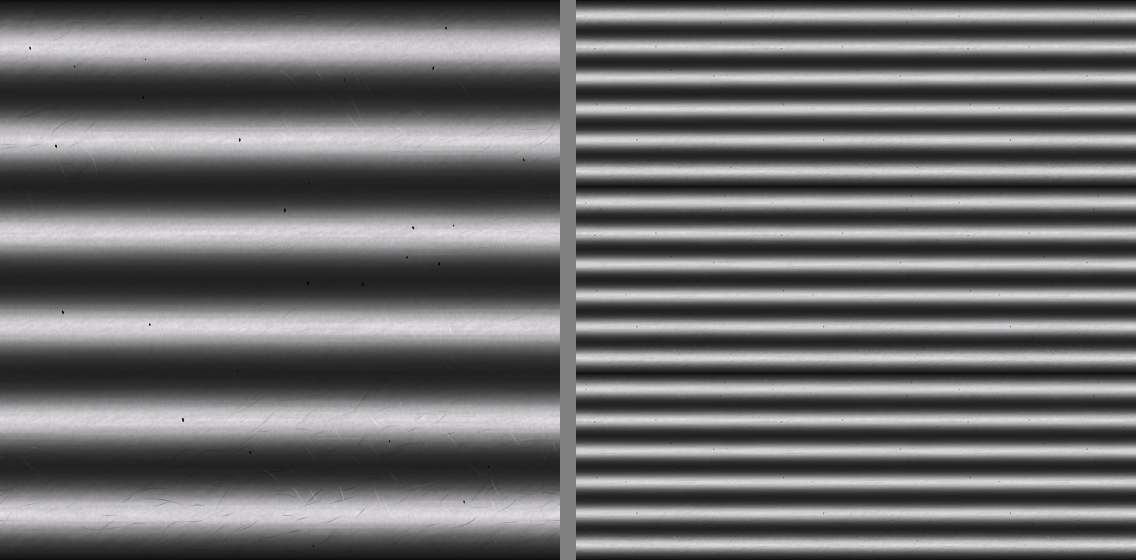
Left: one tile. Right: repeated 3 by 3.
Reproduce this texture procedurally as a three.js fragment shader.

```glsl
varying vec2 vUv;

#define ROWS 6.0
#define HIGHLIGHT_SPREAD 0.235
#define WAVINESS 0.035
#define GRAIN 0.10
#define DARK_SCRATCHES 0.30
#define BRIGHT_SCRATCHES 0.30
#define SCRATCH_WIDTH 0.0017
#define SPECK_RADIUS 0.0030
#define VALLEY_COLOR vec3(0.118, 0.120, 0.121)
#define PEAK_COLOR vec3(0.835, 0.825, 0.835)
#define TAU 6.28318

vec4 hash4(vec2 p) {
  vec4 q = fract(p.xyxy * vec4(0.1031, 0.1030, 0.0973, 0.1099));
  q += dot(q, q.wzxy + 33.33);
  return fract((q.xxyz + q.yzzw) * q.zywx);
}

// Value noise that wraps after the given number of cells
float tiledNoise(vec2 p, vec2 period) {
  vec2 cell = floor(p);
  vec2 f = fract(p);
  f = f * f * (3.0 - 2.0 * f);
  vec2 lo = mod(cell, period);
  vec2 hi = mod(cell + 1.0, period);
  float bottom = mix(hash4(lo).x, hash4(vec2(hi.x, lo.y)).x, f.x);
  float top = mix(hash4(vec2(lo.x, hi.y)).x, hash4(hi).x, f.x);
  return mix(bottom, top, f.y);
}

// Scattered curved strokes, at most one per cell; reach is half a length in cells
float strokes(vec2 uv, float cells, float angle, float spread,
              float reach, float width, float density, float seed) {
  vec2 p = uv * cells;
  float ink = 0.0;
  for (int j = -1; j <= 1; j++) {
    for (int i = -1; i <= 1; i++) {
      vec2 cell = floor(p) + vec2(float(i), float(j));
      vec2 id = mod(cell, cells) + seed;
      vec4 place = hash4(id);
      vec4 shape = hash4(id + 71.0);
      float a = angle + spread * (place.z - 0.5);
      vec2 q = p - cell - place.xy;
      q = vec2(cos(a) * q.x + sin(a) * q.y, cos(a) * q.y - sin(a) * q.x);
      q.y += (shape.x - 0.5) * q.x * q.x;
      float halfLength = reach * mix(0.3, 1.0, shape.y);
      float dist = length(vec2(max(abs(q.x) - halfLength, 0.0), q.y)) / cells;
      float line = 1.0 - smoothstep(0.0, width, dist);
      float fade = 1.0 - 0.6 * smoothstep(0.0, halfLength + 0.01, abs(q.x));
      ink = max(ink, line * fade * step(place.w, density) * mix(0.35, 1.0, shape.z));
    }
  }
  return ink;
}

void main() {
  vec2 uv = vUv;
  float edgeRows = 0.5 + 0.5 * cos(TAU * uv.y);

  // Surface grain: slanted fibres, fine grit and horizontal brushing
  float fibre = tiledNoise(vec2(40.0 * (uv.x + uv.y), 200.0 * uv.y - 100.0 * uv.x),
                           vec2(40.0, 100.0)) - 0.5;
  float grit = tiledNoise(uv * 300.0, vec2(300.0)) - 0.5;
  float brushing = tiledNoise(uv * vec2(5.0, 240.0), vec2(5.0, 240.0)) - 0.5;
  float cloud = tiledNoise(uv * vec2(7.0, 12.0), vec2(7.0, 12.0)) - 0.5;

  // Rounded ribs: a bright crest falling off softly into each valley
  float fromCrest = 2.0 * abs(fract(uv.y * ROWS) - 0.5);
  fromCrest += WAVINESS * (fibre * (0.6 + edgeRows) + cloud);
  float spread = HIGHLIGHT_SPREAD + 0.035 * (edgeRows - 0.5);
  float light = exp(-fromCrest * fromCrest / spread);
  vec3 color = mix(VALLEY_COLOR, PEAK_COLOR, light);
  color *= 1.0 + GRAIN * (0.6 * fibre + 0.6 * grit + 0.7 * brushing + 0.4 * cloud);

  // Deeper shade in the valley shared by the top and bottom edges
  float seamDistance = min(uv.y, 1.0 - uv.y);
  color *= 1.0 - 0.6 * exp(-seamDistance / 0.008);

  // Scratches gather in worn patches, mostly on the outer ribs
  float patches = tiledNoise(uv * 5.0 + 0.5, vec2(5.0));
  float wear = smoothstep(0.2, 0.8, patches) * mix(0.35, 1.0, edgeRows);
  float brightPatches = tiledNoise(uv * vec2(4.0, 6.0), vec2(4.0, 6.0));
  float brightWear = smoothstep(0.45, 0.8, brightPatches) * mix(0.4, 1.0, edgeRows);

  float dark = strokes(uv, 15.0, 0.40, 1.3, 0.55, SCRATCH_WIDTH, 0.65, 3.0);
  dark = max(dark, strokes(uv, 27.0, 0.35, 1.0, 0.70, SCRATCH_WIDTH, 0.70, 37.0));
  float bright = strokes(uv, 20.0, -0.95, 0.7, 0.50, SCRATCH_WIDTH, 0.55, 113.0);
  bright = max(bright, 0.6 * strokes(uv, 11.0, -0.3, 1.4, 0.40, SCRATCH_WIDTH, 0.4, 151.0));
  color *= 1.0 - DARK_SCRATCHES * dark * wear;
  color += BRIGHT_SCRATCHES * bright * brightWear * (0.25 + 0.75 * light);

  // Sparse dark pits, some slightly elongated
  float pits = strokes(uv, 9.0, 1.6, 0.8, 0.03, SPECK_RADIUS, 0.30, 211.0);
  color *= 1.0 - 0.85 * smoothstep(0.1, 0.6, pits);

  gl_FragColor = vec4(clamp(color, 0.0, 1.0), 1.0);
}
```
